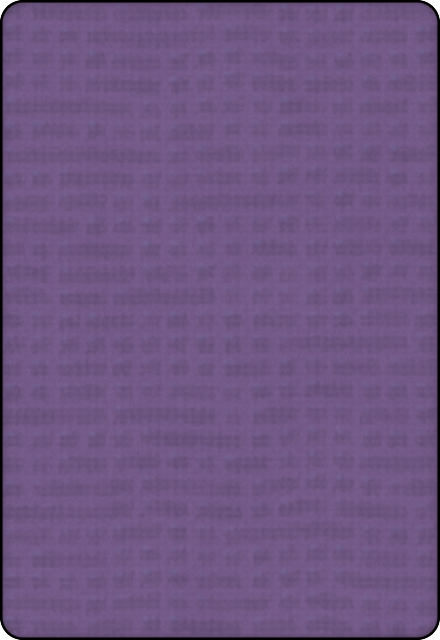
This texture is drawn by a Shadertoy shader. Its source:

```glsl
// A rounded violet cloth panel with a black rim, embossed with 16 x 27 faint patches.
// Hashes join neighbouring patches into longer runs; each run has a bluish glint at
// its upper left. A fine diamond weave and soft noise break up the surface.

const vec2 GRID = vec2(16.0, 27.0);
const float CORNER_RADIUS = 0.052;
const float RIM_WIDTH = 0.0058;
const float JOIN_CHANCE = 0.32;
const vec3 CLOTH = vec3(0.457, 0.353, 0.535);
const vec3 PATCH = vec3(0.407, 0.323, 0.482);
const vec3 GLINT = vec3(0.450, 0.410, 0.610);
const vec3 RIM = vec3(0.0);
const vec3 OUTSIDE = vec3(1.0);

float hash(vec2 p) {
    vec3 q = fract(p.xyx * vec3(0.1031, 0.1030, 0.0973));
    q += dot(q, q.yzx + 33.33);
    return fract((q.x + q.y) * q.z);
}

float noise(vec2 p) {
    vec2 i = floor(p), f = fract(p);
    f = f * f * (3.0 - 2.0 * f);
    vec2 e = vec2(0.0, 1.0);
    return mix(mix(hash(i), hash(i + e.yx), f.x),
               mix(hash(i + e.xy), hash(i + e.yy), f.x), f.y);
}

float roundedBox(vec2 p, vec2 halfSize, float radius) {
    vec2 q = abs(p) - halfSize + radius;
    return length(max(q, 0.0)) + min(max(q.x, q.y), 0.0) - radius;
}

// Crossing diagonals, from -1 to 1
float weave(vec2 p, vec2 frequency) {
    vec2 q = p * frequency * 3.14159;
    return sin(q.x + q.y) * sin(q.x - q.y);
}

// Whether the patch at this cell continues from its left neighbour
float joinsLeft(vec2 cell) {
    return step(hash(cell + 17.0), JOIN_CHANCE);
}

// x: patch coverage, y: glint coverage
vec2 patchLayer(vec2 g) {
    vec2 cell = floor(g);
    vec2 f = fract(g) - 0.5;
    float left = joinsLeft(cell);
    float right = joinsLeft(cell + vec2(1.0, 0.0));
    float strength = mix(0.65, 1.0, hash(cell + 5.0));

    // Ragged ends vanish where two cells join
    float ragged = 0.22 * (noise(g * vec2(7.0, 5.0)) - 0.5);
    float startX = smoothstep(-0.46, -0.22, f.x + ragged);
    float endX = 1.0 - smoothstep(0.20, 0.46, f.x + ragged);
    float span = max(startX, left) * max(endX, right);
    float band = 1.0 - smoothstep(0.14, 0.46, abs(f.y + 0.04 + ragged));

    vec2 d = (f - vec2(-0.18, 0.28)) / vec2(0.15, 0.12);
    float glint = exp(-dot(d, d)) * (1.0 - left) * strength;
    return vec2(span * band * strength, glint);
}

vec3 clothColor(vec2 p, vec2 size) {
    // Rows drift gently, as in hand-pressed cloth
    vec2 g = p / size * GRID;
    g.y += 0.35 * (noise(g * vec2(0.35, 0.2)) - 0.5);
    vec2 layer = patchLayer(g);

    vec3 color = mix(CLOTH, PATCH, 0.85 * layer.x);
    color = mix(color, GLINT, 0.50 * layer.y);

    float thread = weave(p, vec2(50.0, 62.0));
    float grain = noise(p * 210.0) - 0.5;
    float stain = noise(p * 9.0) - 0.5;
    color += thread * mix(0.007, 0.015, layer.x);
    return color + 0.022 * grain + 0.010 * stain;
}

void mainImage(out vec4 fragColor, in vec2 fragCoord) {
    // The canvas width is one unit
    vec2 p = fragCoord / iResolution.x;
    vec2 size = vec2(1.0, iResolution.y / iResolution.x);
    float pixel = 1.0 / iResolution.x;
    float edge = roundedBox(p - 0.5 * size, 0.5 * size, CORNER_RADIUS);

    // Cloth, soft shade at the rim, rim, then outer corners
    vec3 color = clothColor(p, size);
    color *= 1.0 - 0.22 * exp((edge + RIM_WIDTH) / 0.006);
    color = mix(color, RIM, smoothstep(-pixel, pixel, edge + RIM_WIDTH));
    color = mix(color, OUTSIDE, smoothstep(-0.5 * pixel, 0.5 * pixel, edge));
    fragColor = vec4(color, 1.0);
}
```
